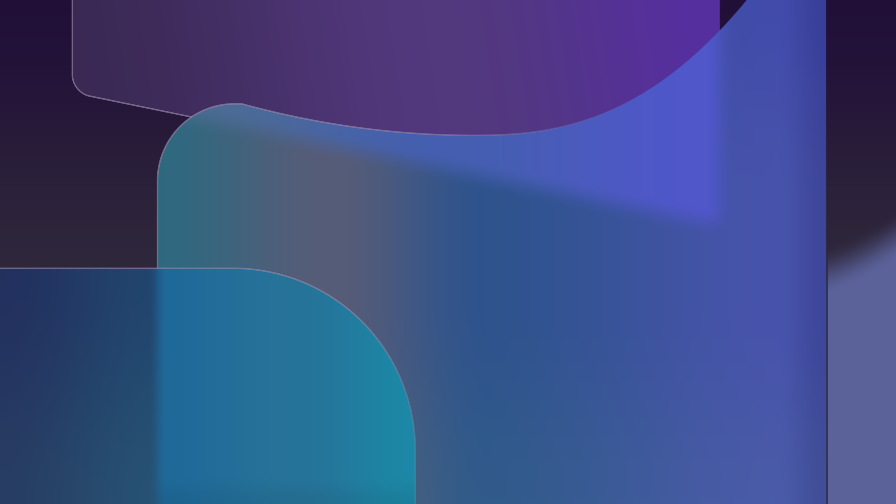
Write a Shadertoy shader that draws this background.

```glsl
// Overlapping frosted-glass cards on a dark violet ground: a slanted purple card,
// a blue card with a sweeping top edge, and a teal card with a large round corner.
// Each card is a signed distance; cards below reappear through glass as soft masks.

// Distance to a corner; q holds the signed distances past its two edges.
float roundedCorner(vec2 q, float radius) {
    q += radius;
    return length(max(q, 0.0)) + min(max(q.x, q.y), 0.0) - radius;
}

// 1 inside, 0 outside, with an edge of the given half width.
float cover(float d, float softness) {
    return 1.0 - smoothstep(-softness, softness, d);
}

float rim(float d, float width) {
    return 1.0 - smoothstep(0.3 * width, width, abs(d));
}

// Colour ramp through three stops.
vec3 ramp(vec3 a, vec3 b, vec3 c, float middle, float t) {
    return mix(mix(a, b, smoothstep(0.0, middle, t)), c, smoothstep(middle, 1.0, t));
}

float purpleCard(vec2 p) {
    float side = abs(p.x - 0.786) - 0.6424;
    float slant = (0.8458 - 0.205 * p.x - p.y) / 1.021;
    return roundedCorner(vec2(side, slant), 0.034);
}

float blueCard(vec2 p) {
    // The top edge is a shallow parabola on the left and a steeper power on the right.
    float u = p.x - 0.9375;
    float t = max(u, 0.0) / 0.544;
    float top = 0.7315 + (u < 0.0 ? 0.298 * u * u : 0.2685 * pow(t, 2.46));
    float slope = u < 0.0 ? 0.596 * u : 1.214 * pow(t, 1.46);
    float d = max((p.y - top) / sqrt(1.0 + slope * slope), p.x - 1.639);
    float corner = roundedCorner(vec2(0.3125 - p.x, p.y - 0.794), 0.153);
    return u < 0.0 ? max(d, corner) : d;
}

float tealCard(vec2 p) {
    return roundedCorner(p - vec2(0.824, 0.4676), 0.361);
}

vec3 groundColor(vec2 p) {
    vec3 dark = mix(vec3(0.18, 0.15, 0.23), vec3(0.13, 0.06, 0.22), smoothstep(0.45, 1.0, p.y));
    // Slate haze at the far right, below a curved soft boundary.
    float x = p.x - 1.643;
    float boundary = 0.463 + 0.35 * x + 1.2 * x * x;
    float haze = cover(p.y - boundary, 0.05) * step(1.5, p.x);
    return mix(dark, vec3(0.355, 0.385, 0.605), haze);
}

vec3 purpleColor(vec2 p) {
    float t = (p.x - 0.14) / 1.29 + 0.12 * (p.y - 0.85);
    return ramp(vec3(0.23, 0.16, 0.33), vec3(0.32, 0.22, 0.49), vec3(0.335, 0.185, 0.62), 0.58, t);
}

vec3 blueColor(vec2 p, float behind) {
    // Teal to warm grey to deep blue to violet blue, then a dim right margin.
    vec3 base = ramp(vec3(0.18, 0.41, 0.50), vec3(0.335, 0.36, 0.47),
                     vec3(0.18, 0.325, 0.55), 0.53, (p.x - 0.3) / 0.67);
    base = mix(base, vec3(0.28, 0.325, 0.67), smoothstep(0.92, 1.58, p.x));
    base = mix(base, vec3(0.24, 0.275, 0.60), smoothstep(1.54, 1.639, p.x));
    base += vec3(0.01, 0.03, -0.01) * smoothstep(0.4, 0.0, p.y);
    base -= vec3(0.02, 0.03, 0.0) * smoothstep(0.6, 1.0, p.y) * smoothstep(1.3, 1.5, p.x);
    vec3 lit = ramp(vec3(0.30, 0.42, 0.58), vec3(0.27, 0.37, 0.69),
                    vec3(0.31, 0.34, 0.79), 0.5, (p.x - 0.38) / 1.02);
    return mix(base, lit, behind);
}

vec3 tealColor(vec2 p, float behind) {
    vec3 shade = mix(vec3(0.135, 0.19, 0.37), vec3(0.13, 0.27, 0.43), smoothstep(0.0, 0.32, p.x));
    shade += vec3(0.02, 0.05, 0.02) * smoothstep(0.45, 0.0, p.y);
    vec3 glass = ramp(vec3(0.12, 0.41, 0.60), vec3(0.15, 0.45, 0.60),
                      vec3(0.11, 0.53, 0.65), 0.55, (p.x - 0.31) / 0.51);
    glass *= 1.0 - 0.06 * smoothstep(0.06, 0.0, p.y);
    return mix(shade, glass, behind);
}

void mainImage(out vec4 fragColor, in vec2 fragCoord) {
    vec2 p = fragCoord / iResolution.y;
    float aa = 0.75 / iResolution.y;
    float line = max(0.0021, 1.2 / iResolution.y);
    vec3 rimColor = vec3(0.60, 0.54, 0.66);

    float purple = purpleCard(p);
    float blue = blueCard(p);
    float teal = tealCard(p);

    // Ground and purple card
    vec3 color = groundColor(p);
    color = mix(color, purpleColor(p), cover(purple, aa));
    color = mix(color, rimColor, 0.65 * rim(purple, line) * step(p.x, 1.2));

    // Blue glass, with a thin shadow on its right side
    float shadow = rim(p.x - 1.6405, 1.3 * line) * smoothstep(0.55, 0.45, p.y);
    color = mix(color, vec3(0.15, 0.14, 0.25), 0.8 * shadow);
    color = mix(color, blueColor(p, cover(purple, 0.03)), cover(blue, aa));
    color = mix(color, rimColor, 0.6 * rim(blue, line) * smoothstep(1.35, 0.7, p.x));

    // Teal glass, lit where the blue card lies behind it
    color = mix(color, tealColor(p, cover(blue, 0.018)), cover(teal, aa));
    float fade = mix(0.3, 0.6, smoothstep(0.15, 0.45, p.y));
    color = mix(color, rimColor, fade * rim(teal, line));

    fragColor = vec4(color, 1.0);
}
```
